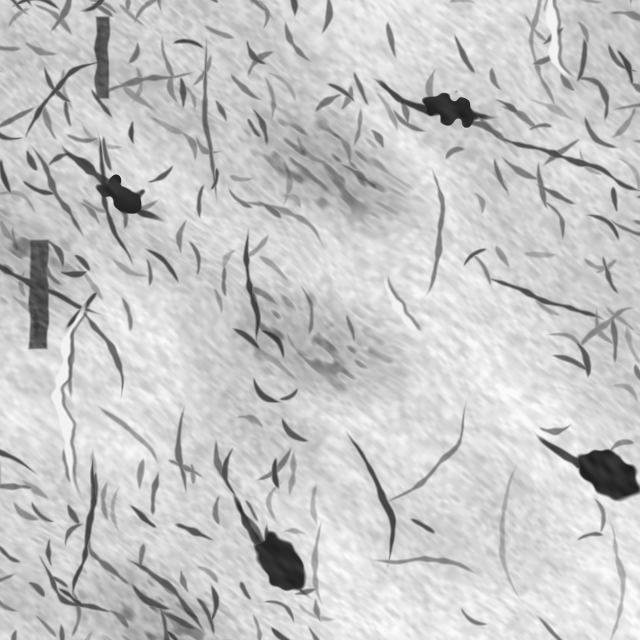
Give the GLSL for this texture, as a WebGL 2 fragment shader.

```glsl
#version 300 es
precision highp float;
// Grey stained tissue: a pale streaked ground with darker grainy patches,
// crossed by tapered dark fibres, dense tangles, black cell bodies and pale strands.
// Fibres come from jittered grids; the larger parts are spread by additive sequences.

uniform vec2 u_resolution;
out vec4 outColor;

const float GROUND_TONE = 0.885;
const float DARK_TONE = 0.17;
const float BODY_TONE = 0.11;
const float PALE_TONE = 0.95;
const float GRAIN_TILT = -0.7;        // radians, falling to the right
const float EDGE = 0.0024;            // softness of outlines
const float PATCH_DEPTH = 0.15;
const vec2 PATCH_AXES = vec2(0.19, 0.10);
const vec2 BODY_AXES = vec2(0.052, 0.033);
const vec2 SPREAD = vec2(0.755, 0.57);
const vec2 POST_STEP = vec2(0.10, 0.37);

float hash(vec2 p) {
    vec3 q = fract(p.xyx * 0.1031);
    q += dot(q, q.yzx + 33.33);
    return fract((q.x + q.y) * q.z);
}

float noise(vec2 p) {
    vec2 i = floor(p), f = fract(p);
    f = f * f * (3.0 - 2.0 * f);
    return mix(mix(hash(i), hash(i + vec2(1, 0)), f.x),
               mix(hash(i + vec2(0, 1)), hash(i + vec2(1, 1)), f.x), f.y);
}

// Coordinates along and across a direction
vec2 turn(vec2 p, float a) {
    float c = cos(a), s = sin(a);
    return vec2(c * p.x + s * p.y, c * p.y - s * p.x);
}

// Bent, wavering strand with beads and tapered ends, centred on the origin
float fibre(vec2 q, float reach, float width, float bend, float seed) {
    float t = q.x / reach;
    if (abs(t) > 1.0) return 0.0;
    float wave = noise(vec2(q.x * 22.0, seed)) - 0.5;
    float y = q.y - bend * reach * (t * t - 0.4) - 0.016 * wave;
    float w = width * (1.0 - t * t) * (0.45 + noise(vec2(q.x * 70.0, seed + 9.0)));
    float ends = 1.0 - smoothstep(0.7, 1.0, abs(t));
    return (1.0 - smoothstep(w - EDGE, w + EDGE, abs(y))) * ends;
}

// How crowded the strands are: more at the top and on the left
float crowding(vec2 p) {
    float lean = max(p.y, 0.9 - p.x);
    return smoothstep(0.5, 0.95, 0.75 * noise(p * 5.0 + 3.0) + 0.5 * lean);
}

// One fibre per grid cell, kept by chance
float fibreLayer(vec2 p, float size, float width, float base, float crowd, float seed) {
    float cover = 0.0;
    vec2 home = floor(p / size);
    for (int k = 0; k < 9; k++) {
        vec2 cell = home + vec2(k % 3 - 1, k / 3 - 1);
        vec2 id = cell + seed;
        vec2 centre = (cell + vec2(hash(id + 11.0), hash(id + 23.0))) * size;
        if (hash(id + 37.0) > base + crowd * crowding(centre)) continue;
        float angle = mix(-0.35, -1.75, hash(id + 41.0));
        if (hash(id + 53.0) > 0.8) angle += 1.5;
        float reach = size * mix(0.4, 0.95, hash(id + 61.0));
        float bend = 0.7 * (hash(id + 71.0) - 0.5);
        float strength = mix(0.3, 1.0, hash(id + 83.0));
        vec2 q = turn(p - centre, angle);
        cover = max(cover, strength * fibre(q, reach, width, bend, hash(id) * 90.0));
    }
    return cover;
}

void main() {
    vec2 p = gl_FragCoord.xy / min(u_resolution.x, u_resolution.y);
    vec2 warped = p + 0.02 * vec2(noise(p * 9.0), noise(p * 9.0 + 40.0));

    // Streaked and mottled ground
    vec2 g = turn(warped, GRAIN_TILT);
    float streak = noise(g * vec2(38.0, 115.0));
    float fine = noise(g * vec2(95.0, 190.0) + 50.0);
    float broad = noise(g * vec2(5.0, 11.0) + 20.0);
    float tone = GROUND_TONE + 0.13 * (streak - 0.5) + 0.11 * (fine - 0.5)
               + 0.11 * (broad - 0.5);

    // Grainy patches
    float shade = 0.4 * crowding(p);
    for (int i = 0; i < 5; i++) {
        vec2 c = fract(vec2(0.5, 0.48) + float(i) * SPREAD);
        float r = length(turn(warped - c, -0.45) / PATCH_AXES);
        shade = max(shade, (1.0 - smoothstep(0.3, 1.15, r)) * (i == 3 ? 0.4 : 1.0));
    }
    tone -= shade * (PATCH_DEPTH + 0.3 * smoothstep(0.55, 0.95, streak));

    // Fibres and tangles
    float dark = fibreLayer(p, 0.15, 0.0042, 0.5, 0.3, 0.0);
    dark = max(dark, fibreLayer(p, 0.045, 0.0042, 0.04, 0.75, 200.0));
    tone = mix(tone, DARK_TONE, 0.85 * dark);

    // Upright posts
    for (int i = 0; i < 3; i++) {
        vec2 q = p - vec2(0.06, 0.54) - float(i) * POST_STEP;
        vec2 halfSize = vec2(0.014, 0.085) * (1.0 - 0.25 * float(i));
        q.x += 0.006 * (noise(p * 40.0) - 0.5);
        vec2 d = abs(q) - halfSize;
        float post = 1.0 - smoothstep(-EDGE, EDGE, max(d.x, d.y));
        tone = mix(tone, 0.2 + 0.16 * fine, 0.9 * post);
    }

    // Pale strands with a shadowed side
    for (int i = 0; i < 3; i++) {
        float n = float(i);
        vec2 q = turn(p - fract(vec2(0.11, 0.38) + n * SPREAD), -1.6 + 0.25 * n);
        float reach = 0.17 / (1.0 + n);
        float shadow = fibre(q - vec2(0.0, 0.006), reach, 0.007, 0.2, n);
        tone = mix(tone, 0.35, 0.6 * shadow);
        tone = mix(tone, PALE_TONE, fibre(q, reach, 0.008, 0.2, n));
    }

    // Cell bodies, every second one smaller and ragged, each with a process
    for (int i = 0; i < 4; i++) {
        float n = float(i), ragged = mod(n, 2.0);
        vec2 q = turn(p - fract(vec2(0.44, 0.12) + n * SPREAD), -0.9 + 0.2 * n);
        float r = length(q / BODY_AXES) * (1.0 + 0.4 * ragged);
        r += mix(0.3, 1.1, ragged) * (noise(q * 65.0 + 30.0 * n) - 0.5);
        float body = 1.0 - smoothstep(0.88, 1.06, r);
        float process = fibre(q + vec2(0.03, 0.0), 0.11, 0.007, 0.15, n + 5.0);
        tone = mix(tone, BODY_TONE + 0.12 * streak, max(body, 0.85 * process));
    }

    outColor = vec4(vec3(clamp(tone, 0.05, 0.98)), 1.0);
}
```
